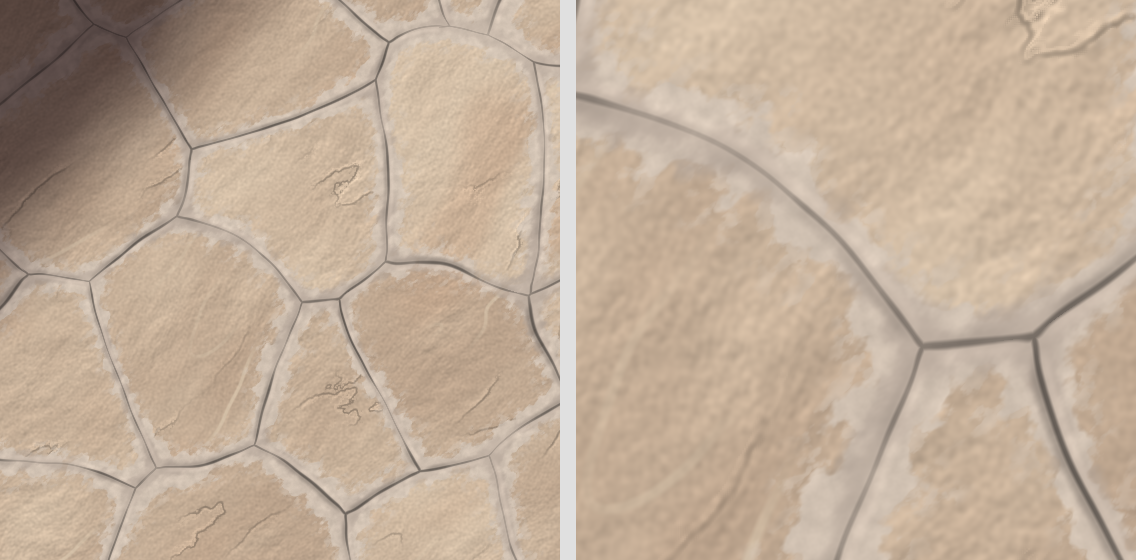
Left: the whole. Right: its middle third, enlarged.
A Shadertoy shader for this texture:

```glsl
vec2 hash2(vec2 p) {
    p = vec2(dot(p, vec2(127.1, 311.7)), dot(p, vec2(269.5, 183.3)));
    return fract(sin(p) * 43758.5);
}

mat2 rotation(float a) {
    return mat2(cos(a), -sin(a), sin(a), cos(a));
}

float gradientDot(vec2 cell, vec2 offset, vec2 f) {
    return dot(hash2(cell + offset) * 2.0 - 1.0, f - offset);
}

float noise(vec2 p) {
    vec2 i = floor(p), f = fract(p);
    vec2 u = f * f * f * (f * (f * 6.0 - 15.0) + 10.0);
    return mix(mix(gradientDot(i, vec2(0, 0), f), gradientDot(i, vec2(1, 0), f), u.x),
               mix(gradientDot(i, vec2(0, 1), f), gradientDot(i, vec2(1, 1), f), u.x), u.y);
}

float fbm(vec2 p) {
    float sum = 0.0, amp = 0.5;
    for (int i = 0; i < 4; i++) {
        sum += amp * noise(p);
        p = rotation(0.15) * p * 2.03 + 7.3;
        amp *= 0.5;
    }
    return sum;
}

// Distance to the zero line of a field, in canvas units
float lineDistance(float field) {
    float slope = length(vec2(dFdx(field), dFdy(field))) * iResolution.y;
    return field / max(slope, 0.5);
}

vec2 stoneCentre(vec2 cell) {
    return cell + 0.5 + 0.68 * (hash2(cell + 4.0) - 0.5);
}

// x: signed joint distance, y: distance with rounded corners, zw: stone cell
vec4 paving(vec2 p) {
    vec2 base = floor(p), cell = base, toCentre = vec2(8.0);
    for (int k = 0; k < 25; k++) {
        vec2 c = base + vec2(k % 5 - 2, k / 5 - 2);
        vec2 r = stoneCentre(c) - p;
        if (dot(r, r) < dot(toCentre, toCentre)) {
            toCentre = r;
            cell = c;
        }
    }
    float nearest = 8.0, side = 1.0, total = 0.0;
    for (int k = 0; k < 25; k++) {
        vec2 c = cell + vec2(k % 5 - 2, k / 5 - 2);
        if (c == cell) continue;
        vec2 r = stoneCentre(c) - p;
        vec2 n = normalize(r - toCentre);
        float d = dot(0.5 * (r + toCentre), n);
        total += exp(-28.0 * d);
        if (d < nearest) {
            nearest = d;
            side = dot(n, vec2(0.6, -0.8)) < 0.0 ? -1.0 : 1.0;
        }
    }
    return vec4(nearest * side, -log(total) / 28.0, cell);
}

vec3 stoneColor(vec2 uv, vec2 cell) {
    vec2 seed = hash2(cell + 21.0);
    vec2 p = rotation(0.5 + 0.4 * seed.y) * uv + seed * 17.0;

    // Broad stains stretched along the bedding
    float tone = seed.x * 0.8 + 0.1 + 1.2 * fbm(p * vec2(3.0, 7.0));
    vec3 col = mix(vec3(0.735, 0.64, 0.55), vec3(0.845, 0.765, 0.67), clamp(tone, 0.0, 1.0));
    float rust = smoothstep(0.05, 0.4, noise(p * vec2(4.0, 6.0) + 31.0));
    col = mix(col, vec3(0.76, 0.635, 0.53), 0.45 * rust);

    // Cleft surface lit from one side, with fine grit
    vec2 bed = vec2(14.0, 23.0);
    vec2 q = p + 0.02 * vec2(noise(p * 9.0), noise(p * 9.0 + 50.0));
    float relief = fbm(q * bed) - fbm((q + vec2(0.001, 0.003)) * bed);
    float rough = 0.45 + 0.5 * smoothstep(-0.3, 0.4, noise(p * 5.0 + 77.0));
    col *= 1.0 + rough * relief + 0.08 * noise(uv * 170.0);

    // Broken ledges: a thin dark line with a bright lip
    float ledge = lineDistance(noise(p * vec2(3.0, 11.0) + 5.0) + 0.3 * fbm(p * vec2(12.0, 20.0)));
    float broken = smoothstep(0.02, 0.3, noise(p * vec2(5.0, 8.0) + 13.0));
    col *= 1.0 - 0.22 * broken * smoothstep(0.0035, 0.0, abs(ledge));
    col *= 1.0 + 0.07 * broken * smoothstep(0.005, 0.0, abs(ledge - 0.005));

    // Sparse pale veins
    float vein = abs(lineDistance(noise(p * vec2(1.2, 9.0) + 47.0) + 0.06 * noise(p * 14.0)));
    float veined = smoothstep(0.1, 0.3, noise(p * 3.0 + 61.0));
    return mix(col, vec3(0.87, 0.80, 0.70), 0.6 * veined * smoothstep(0.005, 0.001, vein));
}

void mainImage(out vec4 fragColor, in vec2 fragCoord) {
    vec2 uv = fragCoord / iResolution.y;
    float scale = 3.2;
    vec2 warp = vec2(noise(uv * 3.5), noise(uv * 3.5 + 19.0));
    vec2 wobble = vec2(noise(uv * 16.0 + 5.0), noise(uv * 16.0 + 29.0));
    vec2 p = rotation(0.7) * (uv + 0.07 * warp + 0.004 * wobble) * scale + vec2(3.7, 8.2);
    vec4 stone = paving(p);
    float joint = stone.x / scale, edge = stone.y / scale;
    vec3 col = stoneColor(uv, stone.zw);

    // Lime smeared over the ragged stone edges
    vec2 along = rotation(0.7) * uv;
    float ragged = fbm(along * vec2(28.0, 45.0));
    float width = 0.019 + 0.026 * noise(uv * 5.0 + 3.0) + 0.055 * ragged;
    float lime = smoothstep(width + 0.004, width - 0.004, edge);
    float flecks = smoothstep(-0.02, 0.12, fbm(along * vec2(50.0, 80.0) + 9.0));
    float haze = flecks * smoothstep(0.03, 0.0, edge - width);
    vec3 limeColor = vec3(0.83, 0.775, 0.72) * (1.0 + 0.22 * fbm(uv * 60.0));
    col = mix(col, limeColor, max(0.85 * lime, 0.5 * haze));

    // Uneven grey mortar bed
    float patchy = smoothstep(-0.3, 0.3, noise(uv * 8.0 + 55.0));
    float bed = smoothstep(0.016, 0.003, edge + 0.03 * ragged);
    col = mix(col, vec3(0.73, 0.67, 0.62) * (1.0 + 0.2 * ragged), bed * (0.35 + 0.5 * patchy));

    // Tooled crease, thin and fading, shaded on one side
    float straight = smoothstep(0.007, 0.002, abs(joint) - edge);
    float crease = joint - straight * 0.009 * noise(uv * 6.0 + 40.0);
    float depth = smoothstep(-0.35, 0.3, noise(uv * 6.0 + 70.0) + 0.3 * noise(uv * 25.0));
    float thickness = 0.002 + 0.002 * depth;
    col *= 1.0 - (0.12 + 0.32 * depth) * smoothstep(thickness, 0.0005, abs(crease));
    col *= 1.0 - 0.16 * depth * straight * smoothstep(0.007, 0.0, abs(crease - 0.004));
    col *= 1.0 + 0.06 * straight * smoothstep(0.006, 0.0, abs(crease + 0.006));

    // Soft shadow across the upper left corner
    float reach = dot(uv - vec2(0.0, 0.47), vec2(-0.75, 0.66)) + 0.07 * noise(uv * 4.0 + 88.0);
    float shadow = smoothstep(-0.09, 0.16, reach);
    col *= mix(vec3(1.0), vec3(0.44, 0.395, 0.41), shadow);

    fragColor = vec4(clamp(col, 0.0, 1.0), 1.0);
}
```
